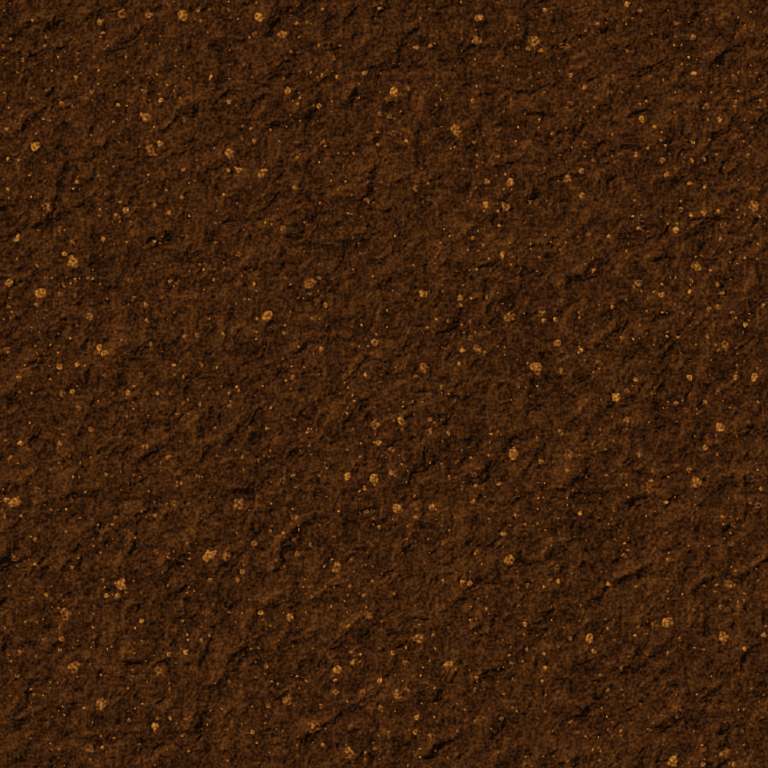
Reproduce this texture procedurally as a Shadertoy shader.

```glsl
// Dark brown soil: lumpy relief lit from the upper left, with scattered tan grit.

vec2 hash2(vec2 p) {
    vec3 q = fract(vec3(p.xyx) * vec3(0.1031, 0.1030, 0.0973));
    q += dot(q, q.yzx + 33.33);
    return fract((q.xx + q.yz) * q.zy);
}

float cornerSlope(vec2 cell, vec2 offset) {
    float angle = 6.2832 * hash2(cell).x;
    return dot(vec2(cos(angle), sin(angle)), offset);
}

float gradientNoise(vec2 p) {
    vec2 i = floor(p), f = fract(p);
    vec2 u = f * f * f * (f * (f * 6.0 - 15.0) + 10.0);
    vec2 e = vec2(1.0, 0.0);
    return mix(mix(cornerSlope(i, f), cornerSlope(i + e, f - e), u.x),
               mix(cornerSlope(i + e.yx, f - e.yx), cornerSlope(i + 1.0, f - 1.0), u.x), u.y);
}

// Rounded clods with sharp creases, slightly stretched along a rising diagonal
float soilHeight(vec2 p) {
    vec2 along = vec2(0.82, 0.57);
    vec2 q = vec2(0.85 * dot(p, along), dot(p, vec2(-along.y, along.x)));
    q += 0.012 * vec2(gradientNoise(p * 31.0 + 7.0), gradientNoise(p * 31.0 + 61.0));
    float height = 0.0, amplitude = 1.0, frequency = 24.0;
    for (int i = 0; i < 4; i++) {
        float n = gradientNoise(q * frequency + 19.0 * float(i));
        height += amplitude * mix(n, sqrt(n * n + 0.003), 0.6);
        amplitude *= 0.54;
        frequency *= 1.97;
    }
    return height;
}

void mainImage(out vec4 fragColor, in vec2 fragCoord) {
    vec2 p = fragCoord / iResolution.y + 2.0;
    vec2 toLight = vec2(-0.7, 0.7);

    // Slope toward the light, with deeper shade in the crevices
    float relief = (soilHeight(p) - soilHeight(p + 0.0025 * toLight)) / (0.0025 * 24.0);
    float tone = 0.232 + 0.041 * clamp(relief, -3.0, 2.2);
    tone -= 0.05 * smoothstep(0.9, 2.2, -relief);

    // Broad mottling and fine grain
    float grain = gradientNoise(p * 247.0);
    tone += 0.045 * gradientNoise(p * 11.0) + 0.085 * gradientNoise(p * 43.0);
    tone += 0.11 * gradientNoise(p * 121.0 + 5.0) + 0.15 * grain;

    // Tan grit, from fine specks to small pebbles
    float cells = 112.0;
    for (int i = 0; i < 3; i++) {
        vec2 grid = p * cells + 31.0 * float(i);
        vec2 cell = floor(grid);
        vec2 pick = hash2(cell + 113.0);
        vec2 offset = fract(grid) - 0.5 - 0.5 * (hash2(cell + 37.0) - 0.5);
        float radius = mix(0.09, 0.21, pick.y);
        float edge = length(offset) - radius + 0.14 * gradientNoise(grid * 3.5);
        float blur = 0.02 + 0.6 * cells / iResolution.y;
        float cover = (1.0 - smoothstep(-blur, blur, edge)) * step(pick.x, 0.14);
        float gritTone = mix(0.38, 0.64, hash2(cell + 71.0).x);
        gritTone += 0.4 * dot(offset, toLight) + 0.45 * grain + 0.03 * relief;
        tone = mix(tone, gritTone, 0.9 * cover);
        cells *= 0.5;
    }

    // Brown ramp from near black to tan
    tone = clamp(tone, 0.06, 0.76);
    fragColor = vec4(tone, tone * (0.47 + 0.26 * tone), 0.23 * tone - 0.008, 1.0);
}
```
